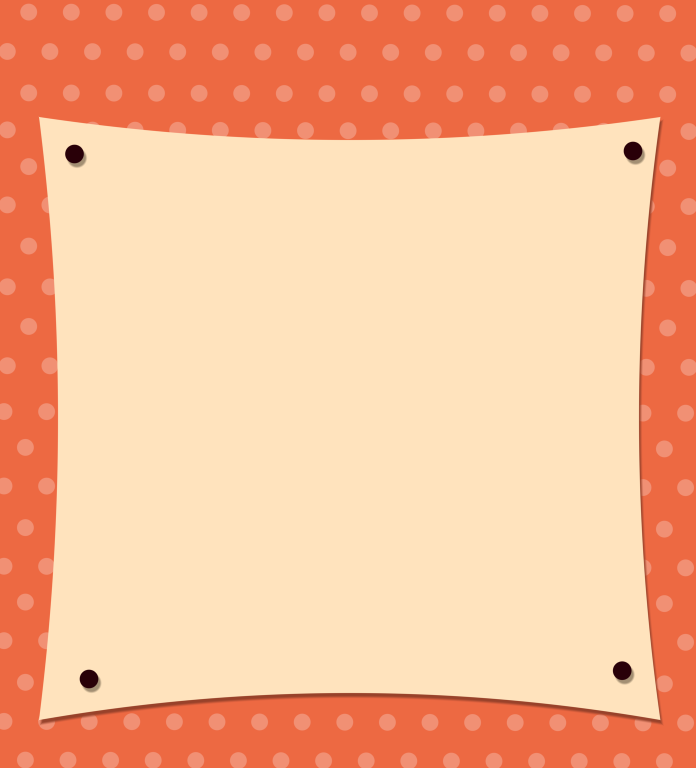
Write a Shadertoy shader that draws this background.

```glsl
// A cream paper sheet with inward-curving edges, pinned over an orange dotted wall.
// Dots come from staggered rows, the sheet from four parabolic edges, and the
// pins from discs; all lie in a space 768 units tall with y running downward.

// Coverage of a shape from its signed distance, softened over the given width
float cover(float dist, float soft) {
    return 1.0 - smoothstep(-0.5 * soft, 0.5 * soft, dist);
}

float bump(float x, float sharpness) {
    return exp(-x * x * sharpness);
}

// Height of a dot row; the two ten-row halves have slightly uneven spacing
float rowHeight(float row, bool lower) {
    if (lower)
        return 412.0 + 38.67 * row - 4.3 * (bump(row - 1.5, 1.0) + bump(row - 5.5, 1.0));
    return 12.0 + 39.3 * row + 2.5 * bump(row - 2.2, 2.0) - 3.7 * bump(row - 4.8, 0.5);
}

// Distance to the nearest wall dot
float dotDistance(vec2 p) {
    float nearest = 1e4;
    p.y -= 0.0024 * p.x;
    for (int i = 0; i < 20; i++) {
        bool lower = i >= 10;
        float row = float(i % 10);
        float start = (lower ? 5.0 : 8.3) + 21.4 * mod(row + (lower ? 0.0 : 1.0), 2.0);
        float dx = mod(p.x - start + 21.3, 42.6) - 21.3;
        nearest = min(nearest, length(vec2(dx, p.y - rowHeight(row, lower))) - 8.4);
    }
    return nearest;
}

// Approximate distance to the sheet, whose half sizes grow toward the corners
float sheetDistance(vec2 p) {
    vec2 q = p - vec2(350.7, 418.5);
    vec2 bend = q / vec2(310.6, 301.5);
    bend *= bend;
    float halfWidth = q.x < 0.0 ? 291.7 + 19.0 * bend.y : 289.3 + 21.4 * bend.y;
    float halfHeight = q.y < 0.0 ? 278.5 + 23.0 * bend.x : 274.5 + 27.0 * bend.x;
    return max(abs(q.x) - halfWidth, abs(q.y) - halfHeight);
}

void mainImage(out vec4 fragColor, in vec2 fragCoord) {
    float unit = 768.0 / iResolution.y;
    vec2 p = vec2(349.0 + (fragCoord.x - 0.5 * iResolution.x) * unit,
                  768.0 - fragCoord.y * unit);
    float edge = 1.4 * unit;

    // Dotted wall
    vec3 color = vec3(0.93, 0.41, 0.26);
    color = mix(color, vec3(0.945, 0.565, 0.455), cover(dotDistance(p), edge));

    // Sheet and its shadow
    float shadow = cover(sheetDistance(p - vec2(1.8, 4.0)), edge + 2.5);
    color = mix(color, vec3(0.58, 0.25, 0.16), 0.95 * shadow);
    color = mix(color, vec3(1.0, 0.89, 0.74), cover(sheetDistance(p), edge));

    // Pins near the corners, each with a small cast shadow
    vec2 pins[4] = vec2[4](vec2(75.5, 154.0), vec2(634.0, 151.0),
                           vec2(90.0, 679.0), vec2(623.2, 670.7));
    for (int i = 0; i < 4; i++) {
        vec2 q = p - pins[i];
        color = mix(color, vec3(0.64, 0.56, 0.45), cover(length(q - vec2(2.5, 4.0)) - 9.3, edge + 1.5));
        color = mix(color, vec3(0.16, 0.0, 0.03), cover(length(q) - 9.3, edge));
    }

    fragColor = vec4(color, 1.0);
}
```
